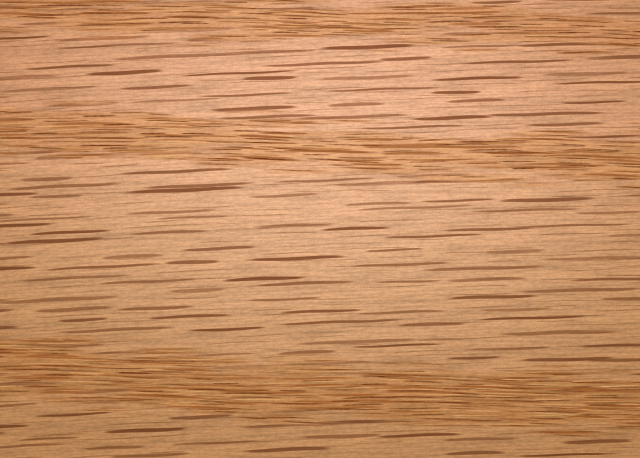
Write a WebGL 2 fragment shader that draws this texture.

```glsl
#version 300 es
precision highp float;
// Oak board: warm lit wood with long tapered pores between three darker,
// ragged bands of dense grain. Pores and fibres are lens shapes scattered
// in jittered cells; stretched cellular noise gives the fine fibre tone.
uniform vec2 u_resolution;
out vec4 fragColor;

vec3 hash3(vec2 p) {
    vec3 q = fract(p.xyx * vec3(0.1031, 0.1030, 0.0973));
    q += dot(q, q.yxz + 33.33);
    return fract((q.xxy + q.yzz) * q.zyx);
}

// Distance to the nearest scattered point
float cellular(vec2 p) {
    vec2 base = floor(p);
    float nearest = 2.0;
    for (int j = -1; j <= 1; j++) {
        for (int i = -1; i <= 1; i++) {
            vec2 id = base + vec2(i, j);
            nearest = min(nearest, length(id + hash3(id + 71.0).xy - p));
        }
    }
    return nearest;
}

// Coverage by tapered streaks, about one in each cell, rows shifted at random
float streaks(vec2 p, vec2 cell, float thickness, float density, float seed) {
    float soft = 0.0008 + 0.4 / u_resolution.y;
    float cover = 0.0;
    for (int j = -1; j <= 1; j++) {
        float row = floor(p.y / cell.y) + float(j);
        float shift = hash3(vec2(row, seed)).x;
        for (int i = -1; i <= 1; i++) {
            vec2 id = vec2(floor(p.x / cell.x + shift) + float(i), row);
            vec3 r = hash3(id + seed);
            vec3 s = hash3(id + seed + 57.0);
            vec2 center = (id + vec2(0.25 - shift + 0.5 * r.x, 0.1 + 0.8 * r.y)) * cell;
            vec2 d = p - center;
            d.y += 0.0007 * sin(p.x * 38.0 + r.x * 6.3);
            float t = d.x / (cell.x * mix(0.25, 0.65, r.z));
            float taper = max(1.0 - t * t, 0.0);
            float width = thickness * mix(0.5, 1.0, s.x) * sqrt(taper);
            float ink = 1.0 - smoothstep(-soft, soft, abs(d.y) - width);
            ink *= smoothstep(0.0, 0.5, taper) * mix(0.5, 1.0, s.y);
            cover = max(cover, ink * step(s.z, density));
        }
    }
    return cover;
}

// Soft sloping band with a ragged edge
float band(vec2 p, float height, float slope, float halfWidth, float ragged) {
    float center = height + slope * p.x + 0.008 * sin(p.x * 5.0 + height * 9.0);
    return 1.0 - smoothstep(-0.018, 0.016, abs(p.y - center) - halfWidth + ragged);
}

void main() {
    vec2 p = gl_FragCoord.xy / u_resolution.y;

    // Ring bands
    float ragged = 0.07 * (cellular(p * vec2(4.0, 50.0)) - 0.45);
    float grain = band(p, 0.985, -0.043, 0.036, ragged);
    grain = max(grain, band(p, 0.718, -0.050, 0.044, ragged));
    grain = max(grain, band(p, 0.197, -0.066, 0.056, ragged));

    // Lit wood, rosier toward the top
    vec2 fromLight = (p - vec2(0.72, 0.72)) / vec2(0.80, 0.56);
    float glow = exp(-dot(fromLight, fromLight));
    vec3 color = mix(vec3(0.675, 0.475, 0.295), vec3(0.895, 0.695, 0.535), glow);
    color += vec3(0.015, -0.005, 0.01) * smoothstep(0.3, 0.9, p.y);
    color = mix(color, color * vec3(0.96, 0.92, 0.84), grain);

    // Fine fibre, speckle and broad drifting tone
    vec2 tilted = vec2(p.x, p.y - 0.055 * p.x + 0.012 * p.x * p.x);
    float fibre = cellular(tilted * vec2(9.0, 170.0)) - 0.5;
    float fleck = cellular(tilted * vec2(60.0, 190.0) + 9.0) - 0.5;
    float speck = hash3(floor(p * 366.0)).x - 0.5;
    float drift = sin(tilted.y * 61.0 + 2.0 * sin(p.x * 3.0))
                + sin(tilted.y * 137.0 + 3.0 * sin(p.x * 2.3 + 1.0));
    color *= 1.0 - 0.15 * fibre - 0.11 * fleck + 0.05 * speck + 0.015 * drift;

    // Long pores and thin hairs in the open wood
    float pores = streaks(tilted, vec2(0.23, 0.030), 0.0044, 0.92, 3.0);
    float hairs = streaks(tilted, vec2(0.16, 0.017), 0.0014, 0.7, 19.0);
    float openWood = 1.0 - grain;
    color = mix(color, color * vec3(0.80, 0.75, 0.70), hairs * openWood);
    vec3 poreColor = mix(vec3(0.40, 0.22, 0.11), vec3(0.53, 0.31, 0.19), glow);
    color = mix(color, poreColor, 0.9 * pores * openWood);

    // Crowded rusty, dark and pale threads inside the bands
    vec2 along = vec2(p.x, p.y + 0.012 * p.x + 0.003 * sin(p.x * 9.0 + p.y * 20.0));
    float rust = streaks(along, vec2(0.20, 0.011), 0.0032, 0.9, 31.0);
    float dark = streaks(along, vec2(0.11, 0.0085), 0.0018, 0.8, 47.0);
    float pale = streaks(along, vec2(0.13, 0.010), 0.0011, 0.8, 83.0);
    float broken = 0.6 + 0.5 * cellular(along * vec2(90.0, 150.0));
    color = mix(color, vec3(0.58, 0.32, 0.14), 0.8 * rust * grain);
    color = mix(color, vec3(0.37, 0.18, 0.07), min(0.9 * broken, 1.0) * dark * grain);
    color = mix(color, vec3(0.93, 0.72, 0.47), 0.85 * broken * pale * grain);

    fragColor = vec4(clamp(color, 0.0, 1.0), 1.0);
}
```
